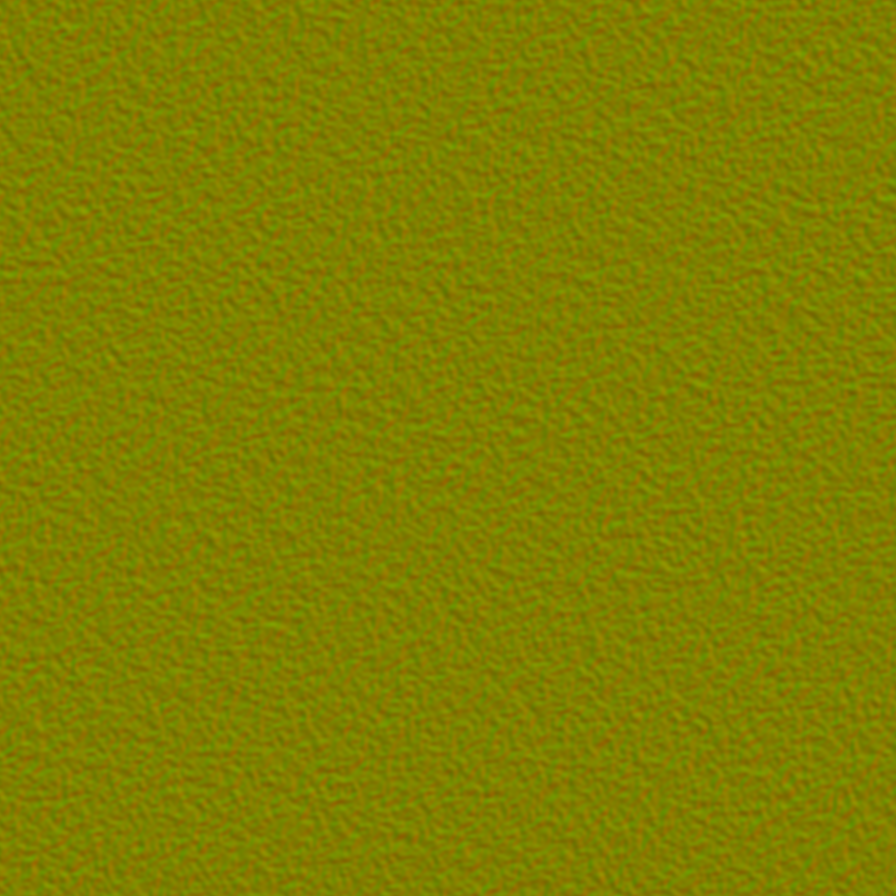
Write a WebGL 2 fragment shader that draws this texture.

```glsl
#version 300 es
precision highp float;
// Fine leathery grain shown as surface slopes: red holds the slope in x,
// green the slope in y. The height is lattice noise blurred by a Gaussian,
// whose derivative is summed directly over the nearby lattice points.

uniform vec2 u_resolution;
out vec4 fragColor;

// Integer hash of a lattice point, from -1 to 1
float hashSigned(ivec2 cell) {
    uvec2 q = uvec2(cell + 4096) * uvec2(1597u, 3571u);
    uint n = q.x ^ (q.y << 11);
    n = (n ^ (n >> 15)) * 73939u;
    n = (n ^ (n >> 13)) * 92821u;
    n = (n ^ (n >> 16)) * 65537u + 7919u;
    n ^= n >> 14;
    return float(n & 65535u) / 32767.5 - 1.0;
}

// Gradient of the blurred noise; blur is the Gaussian radius in cells
vec2 grainSlope(vec2 p, float blur) {
    vec2 base = floor(p);
    vec2 slope = vec2(0.0);
    for (int y = -3; y <= 3; y++) {
        for (int x = -3; x <= 3; x++) {
            vec2 cell = base + vec2(x, y);
            vec2 d = (cell + 0.5 - p) / blur;
            slope += hashSigned(ivec2(cell)) * d * exp(-0.5 * dot(d, d));
        }
    }
    return slope;
}

void main() {
    vec2 uv = gl_FragCoord.xy / u_resolution;

    // Slight stretch of the grain along the rising diagonal
    mat2 stretch = mat2(1.0, -0.06, -0.06, 1.0);
    vec2 slope = stretch * grainSlope(stretch * uv * 256.0, 0.75);

    // Slopes around a neutral olive
    fragColor = vec4(0.5 + 0.062 * slope, 0.0, 1.0);
}
```
